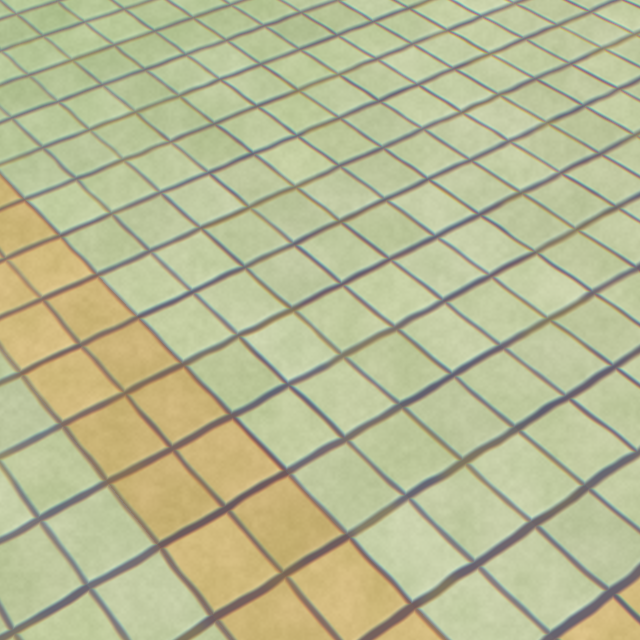
Reproduce this texture procedurally as a three.js fragment shader.

```glsl
varying vec2 vUv;

float hash(vec2 p) {
  return fract(sin(dot(p, vec2(127.1, 311.7))) * 43758.5453);
}

float noise(vec2 p) {
  vec2 i = floor(p), f = fract(p);
  f = f * f * (3.0 - 2.0 * f);
  return mix(mix(hash(i), hash(i + vec2(1.0, 0.0)), f.x),
             mix(hash(i + vec2(0.0, 1.0)), hash(i + 1.0), f.x), f.y);
}

// Canvas point to floor coordinates, one unit per tile
vec2 floorCoords(vec2 p) {
  vec2 uAxis = vec2(0.1165, 0.0679) - 0.0315 * p;
  vec2 vAxis = vec2(-0.0718, 0.1165) - 0.057 * p;
  vec2 d = p - vec2(0.4427, 0.1003);
  return vec2(d.x * vAxis.y - d.y * vAxis.x, uAxis.x * d.y - uAxis.y * d.x)
       / (uAxis.x * vAxis.y - uAxis.y * vAxis.x);
}

// Grout coverage, softened more with distance
float groutMask(vec2 p) {
  vec2 q = floorCoords(p);
  float depth = 1.0 + dot(q, vec2(0.0315, 0.057));
  q += 0.03 * (vec2(noise(q * 3.0), noise(q * 3.0 + 40.0)) - 0.5);
  vec2 dist = abs(fract(q + 0.5) - 0.5);
  vec2 halfWidth = vec2(0.038, 0.046) + 0.012 * (noise(q * 5.0) - 0.5);
  vec2 soft = vec2(0.032 * depth, 0.027 * depth * depth);
  vec2 line = 1.0 - smoothstep(halfWidth - soft, halfWidth + soft, dist);

  // Each joint segment has its own strength; the left side is faded
  vec2 nearest = floor(q + 0.5), cell = floor(q);
  float clarity = smoothstep(-0.1, 0.65, p.x + 0.3 * (1.0 - p.y));
  line.x *= mix(0.62, 0.92, clarity) - 0.22 * hash(vec2(nearest.x, cell.y) + 7.0);
  line.y *= mix(0.8, 1.0, clarity) - 0.15 * hash(vec2(cell.x, nearest.y) + 19.0);
  return max(line.x, line.y);
}

void main() {
  vec2 q = floorCoords(vUv);
  vec2 tile = floor(q);

  // Green field with a yellow band two tiles wide and a second band across it
  vec3 green = mix(vec3(0.75, 0.79, 0.61), vec3(0.765, 0.8, 0.66), hash(tile + 3.0) * 0.6);
  green = mix(green, vec3(0.67, 0.75, 0.55), 0.75 * smoothstep(0.35, 1.1, vUv.y - 0.6 * vUv.x));
  green = mix(green, vec3(0.77, 0.8, 0.65), 0.4 * smoothstep(0.5, 1.0, vUv.x));
  float yellow = max(step(abs(tile.x + 0.5), 0.6), step(tile.y, -2.5));
  vec3 color = mix(green, vec3(0.81, 0.72, 0.48), yellow);

  // Tile shade, blotches and fine grain
  color += 0.045 * (hash(tile) - 0.5);
  color += 0.05 * (noise(vUv * 22.0) - 0.5) * vec3(1.0, 0.7, 1.1);
  color += 0.035 * (noise(vUv * 90.0) - 0.5);
  color += 0.02 * (noise(vUv * 230.0) - 0.5);

  // Grout shifts between slate, violet and brown
  vec3 grout = mix(vec3(0.35, 0.36, 0.43), vec3(0.43, 0.37, 0.4), noise(q * 2.3));
  grout = mix(grout, vec3(0.5, 0.46, 0.34), 0.8 * smoothstep(0.5, 0.85, noise(q * 1.4 + 11.0)));
  float bandEdge = 1.0 - smoothstep(1.0, 1.15, abs(q.x));
  grout = mix(grout, vec3(0.44, 0.32, 0.29), 0.5 * bandEdge);

  // Colour fringes: each channel sees the joints slightly displaced
  vec2 fringe = vec2(0.0006, 0.0015);
  vec3 mask = vec3(groutMask(vUv - fringe), groutMask(vUv), groutMask(vUv + fringe));

  // Pale rim beside the joints
  float rim = groutMask(vUv + vec2(0.003, -0.006)) * (1.0 - mask.g);
  color += 0.045 * rim * vec3(0.7, 0.8, 1.2);

  gl_FragColor = vec4(mix(color, grout, mask), 1.0);
}
```
